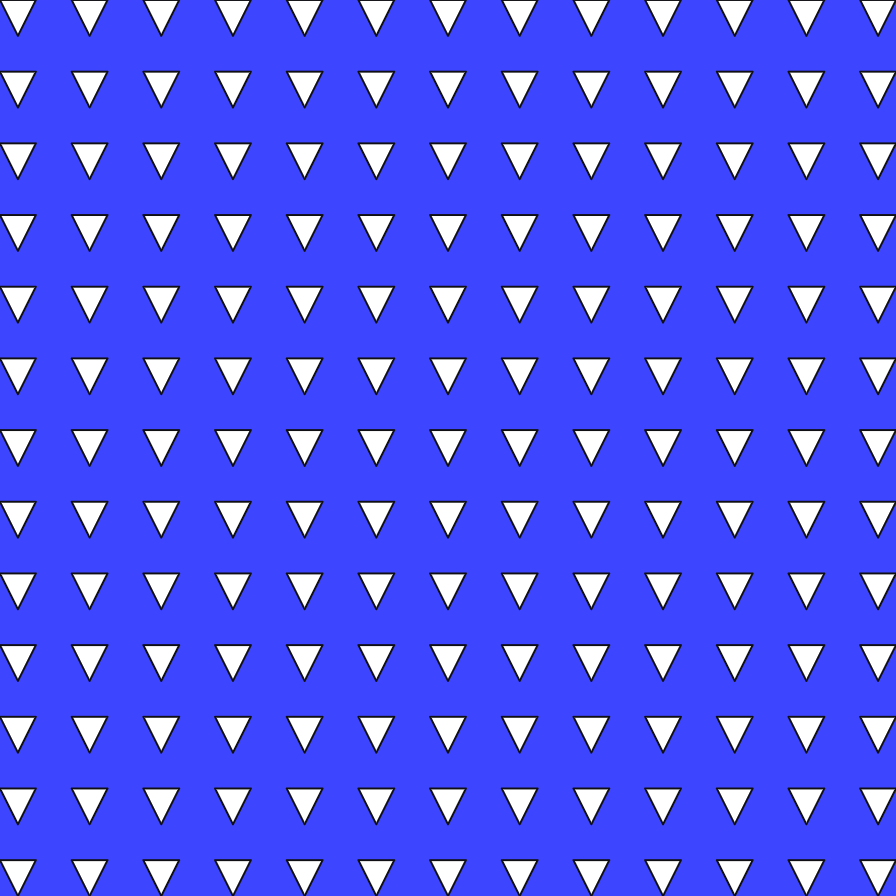
Reproduce this pattern procedurally as a Shadertoy shader.

```glsl
// Grid of small white downward triangles with thin dark outlines on vivid blue.

const float REPEATS = 12.5;                  // tiles across the canvas height
const vec2  TRIANGLE = vec2(0.25, 0.5);      // half base and height, in tiles
const vec2  CENTER = vec2(0.25, 0.25);       // triangle centre within its tile
const float LINE_WIDTH = 0.027;              // outline width, in tiles

const vec3 BACKGROUND = vec3(0.24, 0.27, 1.0);
const vec3 FILL = vec3(1.0);
const vec3 OUTLINE = vec3(0.06, 0.06, 0.08);

// Signed distance to an isosceles triangle with its apex at the origin, base above.
float triangleDistance(vec2 p, vec2 size) {
    p.x = abs(p.x);
    vec2 toSide = p - size * clamp(dot(p, size) / dot(size, size), 0.0, 1.0);
    vec2 toBase = p - vec2(clamp(p.x, 0.0, size.x), size.y);
    float dist = sqrt(min(dot(toSide, toSide), dot(toBase, toBase)));
    bool inside = p.y < size.y && p.x * size.y < p.y * size.x;
    return inside ? -dist : dist;
}

// Antialiased coverage of the region where the distance is negative.
float coverage(float dist, float pixel) {
    return clamp(0.5 - dist / pixel, 0.0, 1.0);
}

void mainImage(out vec4 fragColor, in vec2 fragCoord) {
    float pixel = REPEATS / iResolution.y;
    vec2 grid = fragCoord * pixel;

    // Tile-local position, centred so outlines never cross a tile border
    vec2 local = fract(grid - CENTER + 0.5) - 0.5;
    float dist = triangleDistance(local + vec2(0.0, 0.5 * TRIANGLE.y), TRIANGLE);

    // Fill first, then the outline straddling the edge
    vec3 color = mix(BACKGROUND, FILL, coverage(dist, pixel));
    float halfLine = 0.5 * LINE_WIDTH;
    float line = coverage(dist - halfLine, pixel) - coverage(dist + halfLine, pixel);
    color = mix(color, OUTLINE, line);

    fragColor = vec4(color, 1.0);
}
```
